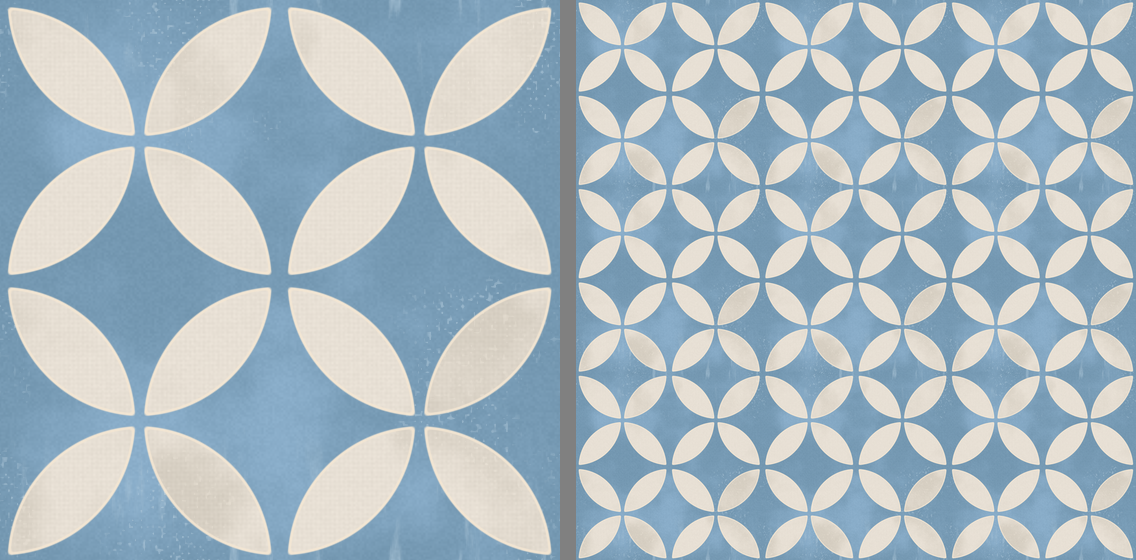
Left: one tile. Right: repeated 3 by 3.
Write a three.js fragment shader that draws this pattern.

```glsl
// Four-petal cream flowers, two across and two down, on worn blue cement tile.
// Each petal is the overlap of two discs, folded into four by symmetry;
// wrapping value noise adds blotches, scuffs, streaks and grain.
varying vec2 vUv;

float hash(vec2 p) {
  return fract(sin(dot(p, vec2(127.1, 311.7))) * 43758.5453);
}

// Value noise with a whole number of cells per canvas, so it wraps.
float noise(vec2 uv, vec2 cells) {
  vec2 p = uv * cells;
  vec2 i = floor(p);
  vec2 f = fract(p);
  f = f * f * (3.0 - 2.0 * f);
  vec2 a = mod(i, cells);
  vec2 b = mod(i + 1.0, cells);
  return mix(mix(hash(a), hash(vec2(b.x, a.y)), f.x),
             mix(hash(vec2(a.x, b.y)), hash(b), f.x), f.y);
}

float fbm(vec2 uv, vec2 cells) {
  float sum = 0.0;
  float weight = 0.5;
  for (int i = 0; i < 5; i++) {
    sum += weight * noise(uv, cells);
    cells *= 2.0;
    weight *= 0.5;
  }
  return sum / 0.97;
}

// Maximum with a rounded crease of width k.
float smoothMax(float a, float b, float k) {
  float h = max(k - abs(a - b), 0.0) / k;
  return max(a, b) + h * h * k * 0.25;
}

// Signed distance to a petal from corner (0,0) to corner (1,1).
float petal(vec2 p) {
  vec2 center = vec2(-0.051, 1.051);
  float radius = length(center);
  return smoothMax(length(p - center) - radius,
                   length(p - center.yx) - radius, 0.035) - 0.002;
}

void main() {
  // Fold each flower onto one petal.
  vec2 flower = vUv * 2.0 + vec2(0.0013, 0.004);
  vec2 folded = abs(fract(flower) - 0.5);
  float d = petal((folded - vec2(0.017, 0.0195)) / vec2(0.453, 0.458));
  float petalTone = hash(mod(floor(flower * 2.0), 4.0) + 7.0);

  // Shared wear: broad blotches and fine grain.
  float blotch = fbm(vUv, vec2(4.0));
  float patches = fbm(vUv + 0.37, vec2(6.0, 5.0));
  float grain = noise(vUv, vec2(256.0)) - 0.5;
  vec2 wave = cos(6.28318 * (vUv - vec2(0.0, 0.04)));

  // Blue ground, paler toward the tile border.
  float fade = blotch + 0.07 * wave.x + 0.11 * wave.y;
  vec3 blue = mix(vec3(0.455, 0.595, 0.695), vec3(0.54, 0.68, 0.79),
                  smoothstep(0.3, 0.68, fade));

  // Chalky specks in patches, and upright streaks near the bottom.
  float specks = smoothstep(0.72, 0.95, noise(vUv, vec2(190.0, 170.0)))
               * smoothstep(0.5, 0.68, patches);
  float streaks = smoothstep(0.58, 0.85, fbm(vUv, vec2(48.0, 8.0)))
                * smoothstep(0.3, 0.95, wave.y);
  blue = mix(blue, vec3(0.67, 0.77, 0.84), 0.6 * specks + 0.6 * streaks);
  blue += 0.03 * grain;

  // Cream petals: uneven smudges, a faint weave and a pale rim.
  float smudge = smoothstep(0.42, 0.72, patches) * (0.25 + 0.75 * petalTone);
  vec3 cream = mix(vec3(0.907, 0.877, 0.833), vec3(0.835, 0.805, 0.755), smudge);
  vec2 weave = sin(6.28318 * 120.0 * vUv);
  cream += 0.02 * grain + 0.005 * (weave.x + weave.y);
  cream += 0.03 * specks;
  cream = mix(cream, vec3(0.96, 0.905, 0.825), 0.85 * smoothstep(-0.028, -0.014, d));

  gl_FragColor = vec4(mix(cream, blue, smoothstep(-0.008, 0.008, d)), 1.0);
}
```
